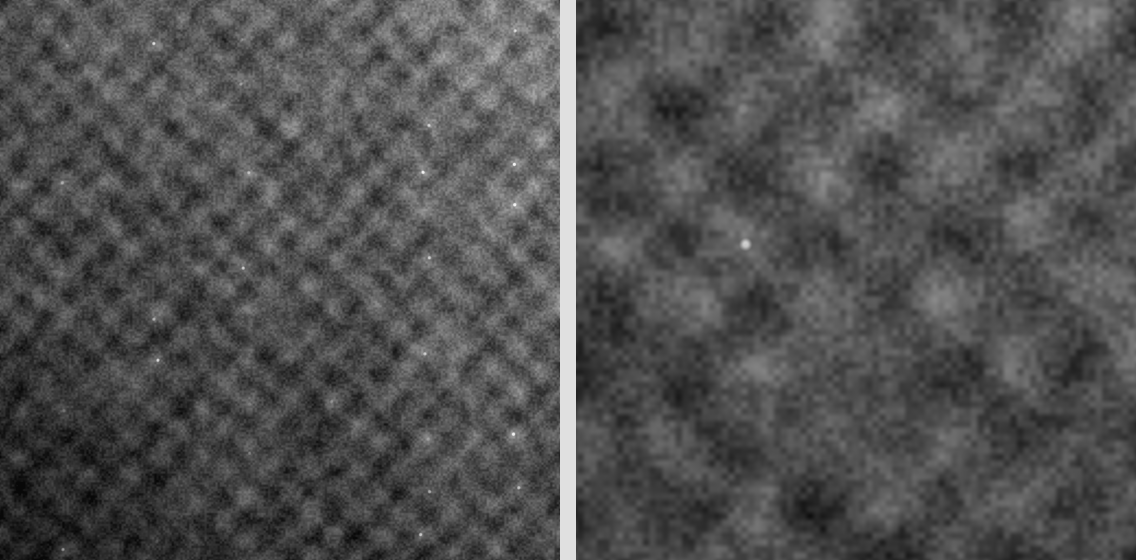
Left: the whole. Right: its middle third, enlarged.
This texture is drawn by a three.js fragment shader. Its source:

```glsl
varying vec2 vUv;

float hash(vec2 p) {
  vec3 q = fract(vec3(p.xyx) * 0.1031);
  q += dot(q, q.yzx + 33.33);
  return fract((q.x + q.y) * q.z);
}

float noise(vec2 p) {
  vec2 cell = floor(p);
  vec2 f = fract(p);
  f = f * f * (3.0 - 2.0 * f);
  return mix(mix(hash(cell), hash(cell + vec2(1.0, 0.0)), f.x),
             mix(hash(cell + vec2(0.0, 1.0)), hash(cell + 1.0), f.x), f.y) - 0.5;
}

// Soft checker of dark and light blobs, uneven from cell to cell
float blobs(vec2 lattice) {
  vec2 drift = vec2(noise(lattice * 1.3 + 50.0), noise(lattice * 1.3 + 90.0));
  vec2 wave = cos(6.28318 * (lattice + 0.22 * drift));
  float strength = 0.078 + 0.075 * noise(lattice * 1.7 + 130.0);
  return -wave.x * wave.y * strength;
}

// Tiny bright points on the light blobs of every second column
float sparkles(vec2 lattice) {
  vec2 id = floor(vec2(lattice.x * 0.5, lattice.y));
  vec2 center = vec2(id.x * 2.0 + 1.0, id.y + 0.5);
  vec2 jitter = vec2(hash(id + 210.0), hash(id + 260.0)) - 0.5;
  float d = length(lattice - center - 0.22 * jitter);
  float glow = 0.07 * exp(-d * d * 60.0);
  float point = 0.45 * smoothstep(0.055, 0.01, d);
  return (glow + point) * smoothstep(0.3, 1.0, hash(id + 310.0));
}

void main() {
  // Slightly tilted lattice, about 12.5 cells across and 12.3 down
  vec2 offset = vec2(vUv.x - 0.358, vUv.y - 0.479);
  vec2 lattice = vec2(offset.x / 0.0801, (offset.y - 0.044 * offset.x) / 0.0816);

  // Light falling off toward the lower left
  float shade = mix(mix(0.15, 0.28, vUv.x), mix(0.31, 0.475, vUv.x), vUv.y);
  shade += 0.05 * vUv.y * (1.0 - vUv.y);
  shade -= 0.06 * exp(-dot(vUv, vUv) * 18.0);

  // Cloudy mottling from coarse to fine
  float mottle = 0.05 * noise(vUv * 9.0 + 400.0)
               + 0.12 * noise(vUv * 27.0 + 450.0)
               + 0.11 * noise(vUv * 58.0 + 500.0);
  float grain = 0.07 * noise(vUv * 125.0 + 600.0)
              + 0.15 * noise(vUv * 256.0 + 700.0);

  float contrast = 0.65 + 1.1 * shade;
  shade += contrast * (blobs(lattice) + mottle + grain) + sparkles(lattice);
  gl_FragColor = vec4(vec3(clamp(shade, 0.03, 0.95)), 1.0);
}
```
